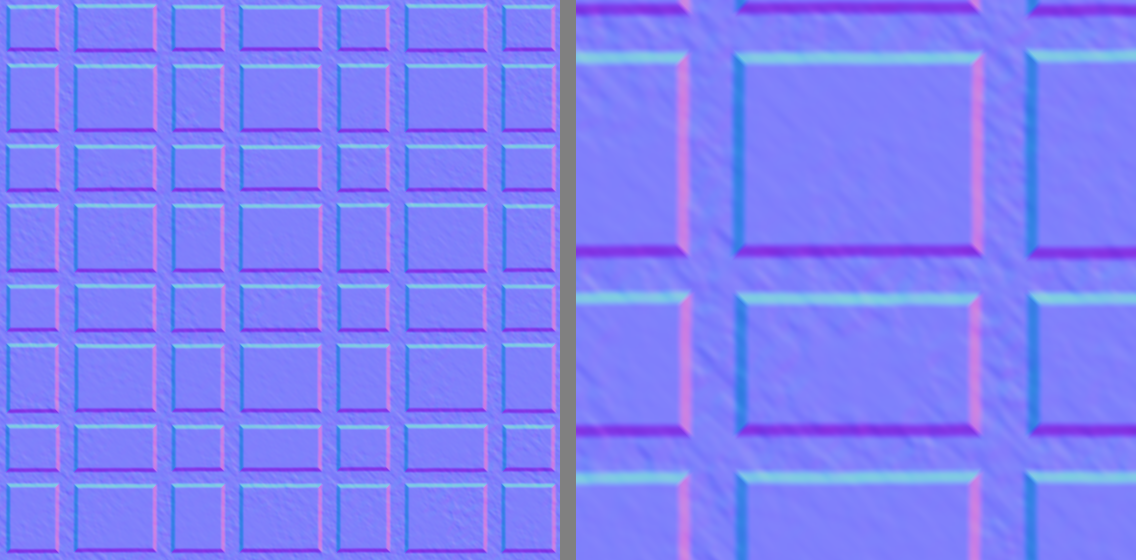
Left, the full canvas; right, a detail of the centre.
Write a Shadertoy shader that draws this texture map.

```glsl
// Tangent-space normal map of raised, bevelled tiles in alternating widths and heights.
// A height field is built from mitred tile distances plus slanted grain,
// then its softened slope is encoded as a colour.

float hash(vec2 p) {
    vec3 q = fract(p.xyx * vec3(0.1031, 0.1030, 0.0973));
    q += dot(q, q.yzx + 33.33);
    return fract((q.x + q.y) * q.z);
}

float noise(vec2 p) {
    vec2 cell = floor(p), f = fract(p);
    f = f * f * f * (f * (f * 6.0 - 15.0) + 10.0);
    return mix(mix(hash(cell), hash(cell + vec2(1, 0)), f.x),
               mix(hash(cell + vec2(0, 1)), hash(cell + 1.0), f.x), f.y);
}

// Two alternating spans along one axis: x = offset from span centre,
// y = half width of the span, z = span index.
vec3 alternate(float p, float period, float first, float second) {
    float gap = 0.5 * (period - first - second);
    float q = mod(p, period);
    float odd = step(first + gap, q);
    float centre = mix(0.5 * (first + gap), first + 1.5 * gap + 0.5 * second, odd);
    return vec3(q - centre, 0.5 * mix(first, second, odd), 2.0 * floor(p / period) + odd);
}

// Soft grain drawn out along the falling diagonal
float grain(vec2 p) {
    vec2 slanted = vec2(p.x + p.y, p.x - p.y) + 5.0;
    return noise(slanted * vec2(85.0, 50.0))
         + 0.4 * noise(slanted * vec2(160.0, 100.0) + 17.0) - 0.7;
}

float height(vec2 p) {
    vec3 column = alternate(p.x + 0.0023, 0.2952, 0.0964, 0.1484);
    vec3 row = alternate(p.y - 0.0026, 0.25, 0.1237, 0.0853);
    vec2 id = vec2(column.z, row.z) + 20.0;

    // Slightly uneven tile sizes and edges
    vec2 jitter = 0.002 * (vec2(hash(id), hash(id + 41.0)) - 0.5);
    vec2 inside = vec2(column.y, row.y) + jitter - abs(vec2(column.x, row.x));
    float edge = min(inside.x, inside.y) + 0.0006 * (noise(p * 45.0 + 9.0) - 0.5);
    float tile = smoothstep(-0.0005, 0.0085, edge);

    // Grout is rough throughout; each tile has its own patchy wear
    float wear = hash(id + 7.0) * smoothstep(0.2, 0.7, noise(p * 18.0 + 31.0));
    float roughness = mix(0.0009, 0.0002 + 0.0006 * wear, tile);
    return 0.0046 * tile + roughness * grain(p);
}

void mainImage(out vec4 fragColor, in vec2 fragCoord) {
    vec2 uv = fragCoord / iResolution.xy;

    // Wide central differences give a softened slope of the surface
    vec2 e = vec2(0.002, 0.0);
    vec2 slope = vec2(height(uv + e.xy) - height(uv - e.xy),
                      height(uv + e.yx) - height(uv - e.yx)) / (2.0 * e.x);
    vec3 normal = normalize(vec3(-slope, 1.0));

    fragColor = vec4((0.5 + 0.5 * normal) * vec3(1.0, 1.0, 0.985), 1.0);
}
```
